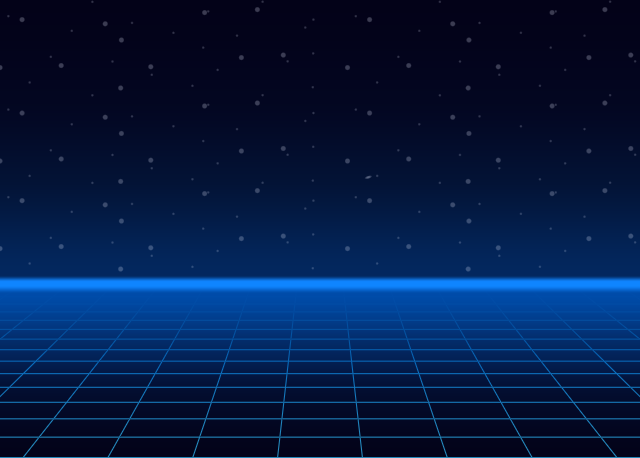
This background is drawn by a WebGL 1 fragment shader. Its source:

```glsl
precision highp float;
// Night sky of repeating faint stars above a glowing blue horizon, with a
// perspective grid floor below. Stars are wave-jittered lattices in a wrapped
// tile; the grid comes from projecting a plane to a high vanishing point.
uniform vec2 u_resolution;

const vec2 CANVAS = vec2(768.0, 549.0);
const float HORIZON = 341.0;

// Antialiased coverage of a shape whose signed distance is d.
float coverage(float d, float pixel) {
  return clamp(0.5 - d / pixel, 0.0, 1.0);
}

vec3 skyColor(float y) {
  vec3 c = mix(vec3(0.012, 0.008, 0.095), vec3(0.012, 0.025, 0.13), smoothstep(0.0, 150.0, y));
  c = mix(c, vec3(0.012, 0.08, 0.22), smoothstep(110.0, 250.0, y));
  return mix(c, vec3(0.01, 0.155, 0.37), smoothstep(210.0, 335.0, y));
}

vec3 floorColor(float y) {
  vec3 c = mix(vec3(0.0, 0.30, 0.67), vec3(0.012, 0.19, 0.45), smoothstep(345.0, 415.0, y));
  c = mix(c, vec3(0.012, 0.06, 0.20), smoothstep(385.0, 480.0, y));
  return mix(c, vec3(0.012, 0.012, 0.10), smoothstep(440.0, 549.0, y));
}

// One star, repeated across the width and over three rows.
float starColumn(vec2 p, vec2 center, float radius, float pixel) {
  float dx = mod(p.x - center.x + 208.5, 417.0) - 208.5;
  float y = mod(center.y, 112.0);
  float light = 0.0;
  for (int row = 0; row < 3; row++) {
    float r = float(row);
    float top = 112.0 * r - 7.0 * step(1.5, r);
    float d = length(vec2(dx, p.y - y - top)) - radius;
    light = max(light, coverage(d, max(pixel, 1.5)));
  }
  return light;
}

float stars(vec2 p, float pixel) {
  float light = 0.0;
  // Large stars
  for (int k = 0; k < 11; k++) {
    float i = float(k);
    float x = 34.0 * i + 30.0 * sin(0.314 * i) * sin(1.257 * i - 2.2);
    float y = 81.0 + 54.5 * i + 36.0 * exp(-(i - 4.5) * (i - 4.5) / 1.5);
    light = max(light, starColumn(p, vec2(x, y), 2.9, pixel));
  }
  // Small stars
  for (int k = 0; k < 20; k++) {
    float i = float(k);
    float x = 10.0 + 20.0 * i + 34.0 * sin(0.165 * i)
            + 20.0 * sin(0.785 * (i - 14.0)) * smoothstep(6.0, 12.0, i);
    float y = 9.0 - 40.5 * i + 44.0 * exp(-(i - 4.5) * (i - 4.5) / 14.0);
    light = max(light, 0.85 * starColumn(p, vec2(x, y), 1.3, pixel));
  }
  // Single slanted glint
  vec2 g = p - vec2(442.0, 212.5);
  g.y += 0.25 * g.x;
  float glint = coverage(length(g * vec2(0.45, 1.0)) - 1.4, max(pixel, 1.5));
  return max(light, 1.5 * glint) * step(p.y, 328.0);
}

float gridLines(vec2 p, float pixel) {
  float depth = max(p.y - 97.0, 1.0);
  // Cross lines at equal steps of 1 / depth
  float n = 7874.0 / depth - 18.44;
  float across = abs(fract(n + 0.5) - 0.5) * depth * depth / 7874.0;
  // Lines running to the vanishing point
  float slope = (p.x - 384.0) / depth;
  float along = abs(fract(slope / 0.2255) - 0.5) * 0.2255 * depth;
  along /= sqrt(1.0 + slope * slope);
  return coverage(min(across, along) - 0.65, pixel);
}

void main() {
  vec2 p = gl_FragCoord.xy / u_resolution * CANVAS;
  p.y = CANVAS.y - p.y;
  float pixel = CANVAS.x / u_resolution.x;

  vec3 sky = mix(skyColor(p.y), vec3(0.85, 0.87, 0.95), 0.26 * stars(p, pixel));

  // Grid fades into the distance
  vec3 lineColor = mix(vec3(0.02, 0.46, 0.82), vec3(0.17, 0.64, 0.86), smoothstep(400.0, 549.0, p.y));
  float fade = 0.85 * smoothstep(340.0, 450.0, p.y);
  vec3 ground = mix(floorColor(p.y), lineColor, fade * gridLines(p, pixel));

  vec3 color = mix(sky, ground, step(HORIZON, p.y));

  // Horizon glow
  float glow = smoothstep(330.0, 338.0, p.y) * (1.0 - smoothstep(342.0, 352.0, p.y));
  color = mix(color, vec3(0.06, 0.52, 1.0), glow);

  gl_FragColor = vec4(color, 1.0);
}
```
